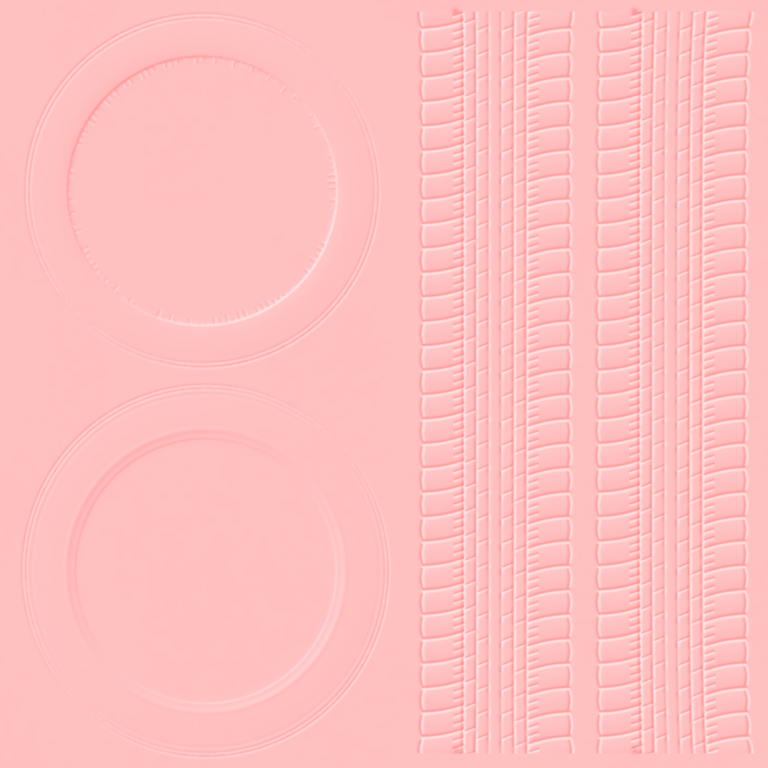
Give the GLSL for this texture map, as a WebGL 2 fragment shader.

```glsl
#version 300 es
precision highp float;

uniform vec2 u_resolution;
out vec4 fragColor;

#define BASE_TINT 0.752
#define LINE_WIDTH 0.0017
#define TREAD_PITCH 0.0318
#define TREAD_PHASE 0.6129
#define TREAD_DEPTH 0.17
#define SHOULDER_START 0.0410
#define SHOULDER_WIDTH 0.0554
#define RIB_START 0.0082
#define RIB_SPACING 0.0163
#define RIM_TICKS 130.0
#define GRAIN 0.007

const vec2 LIT_SIDE = vec2(0.7071, -0.7071);

float hash(float n) {
    return fract(sin(n * 91.345) * 4758.547);
}

float hash2(vec2 p) {
    return hash(p.x + 57.31 * hash(p.y));
}

float valueNoise(vec2 p) {
    vec2 i = floor(p), f = fract(p);
    f = f * f * (3.0 - 2.0 * f);
    return mix(mix(hash2(i), hash2(i + vec2(1, 0)), f.x),
               mix(hash2(i + vec2(0, 1)), hash2(i + vec2(1, 1)), f.x), f.y);
}

// Groove: one wall dark, the other lit
float groove(float s, float w) {
    float t = s / w;
    return t * exp(0.5 - 0.5 * t * t);
}

// Single sloping wall
float wall(float s, float w) {
    return exp(-s * s / (w * w));
}

float band(float x, float lo, float hi) {
    float e = 0.0012;
    return smoothstep(lo - e, lo + e, x) * (1.0 - smoothstep(hi - e, hi + e, x));
}

// Signed distance to the nearest of evenly spaced lines
float repeatDist(float x, float period) {
    return (fract(x / period + 0.5) - 0.5) * period;
}

// Tread strip: both halves are the same shape turned by 180 degrees
float tread(vec2 p, float centerX) {
    float ends = pow(abs(2.0 * p.y - 1.0), 14.0);
    float x = (p.x - centerX) / (1.0 + 0.05 * ends);
    float side = x < 0.0 ? -1.0 : 1.0;
    float ax = abs(x);
    float y = p.y - TREAD_PHASE;
    float across = (ax - SHOULDER_START) / SHOULDER_WIDTH;
    float shade = 0.0;

    // Curved shoulder grooves with soft flanks, and the short cuts between them
    float bend = 1.0 - clamp(across, 0.0, 1.0);
    float curveY = y + side * 0.010 * bend * bend;
    float lateral = repeatDist(curveY, TREAD_PITCH);
    float cut = repeatDist(curveY, TREAD_PITCH / 3.0);
    float shoulder = band(ax, SHOULDER_START, SHOULDER_START + SHOULDER_WIDTH);
    shade -= (0.66 * groove(lateral, LINE_WIDTH) + 0.10 * groove(lateral, 0.0060)) * shoulder;
    shade -= 0.6 * groove(cut, LINE_WIDTH * 0.9) * band(ax, SHOULDER_START, SHOULDER_START + 0.0145)
           * smoothstep(0.003, 0.006, abs(lateral));

    // Outer border, broken at each lateral groove
    float wave = 0.0009 * cos(6.2832 * y / TREAD_PITCH);
    float border = ax - SHOULDER_START - SHOULDER_WIDTH + 0.0006 + wave;
    shade += 0.6 * side * groove(border, LINE_WIDTH) * smoothstep(0.001, 0.005, abs(lateral));

    // Lengthwise grooves with slanted cuts across the ribs
    float ribX = x + 0.0013;
    float ribSide = ribX < 0.0 ? -1.0 : 1.0;
    float ribAx = abs(ribX);
    for (int i = 0; i < 3; i++) {
        float k = float(i);
        float edge = RIB_START + k * RIB_SPACING;
        float slant = y - 0.4 * ribX + TREAD_PITCH * (0.5 * k + 0.2 * ribSide);
        float sipe = repeatDist(slant, TREAD_PITCH);
        float dash = smoothstep(0.002, 0.006, abs(sipe + 0.004));
        float strength = i == 0 ? mix(0.7, 0.38, dash) : mix(0.45, 0.72, dash);
        shade += strength * ribSide * groove(ribAx - edge, LINE_WIDTH);
        if (i < 2) {
            shade -= 0.55 * groove(sipe, LINE_WIDTH * 0.85) * band(ribAx, edge + 0.001, edge + RIB_SPACING - 0.001);
        }
    }
    shade *= TREAD_DEPTH * band(p.y, 0.019, 0.985);

    // Small notches at both ends
    vec2 notch = vec2(x + 0.051, abs(p.y - 0.5045) - 0.481);
    return shade - 0.14 * exp(-dot(notch, notch) / 0.000018);
}

// Faint speckle that keeps a thin rim visible where it runs along the light
float rimSpeckle(vec2 p, float s) {
    return 0.05 * (valueNoise(p * 260.0) - 0.45) * wall(s, 0.0035);
}

// Flat ring with a crisp recess and small radial nicks
float upperRing(vec2 p) {
    float r = length(p);
    float facing = dot(p / max(r, 0.001), LIT_SIDE);
    float shade = 0.070 * groove(r - 0.2300, 0.0014) + 0.060 * groove(r - 0.2245, 0.0014);
    shade += 0.115 * wall(r - 0.1752, 0.0019) + 0.022 * wall(r - 0.179, 0.009);
    shade -= 0.008 * wall(r - 0.215, 0.012);
    shade *= facing;

    float turn = (atan(p.y, p.x) / 6.2832 + 0.5) * RIM_TICKS;
    float id = floor(turn);
    float reach = 0.003 + 0.008 * hash(id + 3.0);
    float arc = (fract(turn) - 0.5) * 6.2832 * r / RIM_TICKS;
    float present = step(0.45, hash(id)) * band(r, 0.174 - reach, 0.174);
    shade += 0.045 * present * groove(arc, 0.0014);
    return shade + rimSpeckle(p, r - 0.1735) + 0.6 * rimSpeckle(p, r - 0.2275);
}

// Dished ring with a soft inner channel between two thin rims
float lowerRing(vec2 p) {
    float facing = dot(p / max(length(p), 0.001), LIT_SIDE);
    float r = length(p * vec2(1.0, 0.985));
    float shade = 0.070 * groove(r - 0.2385, 0.0014) + 0.060 * groove(r - 0.2335, 0.0014);
    shade += 0.025 * groove(r - 0.2270, 0.0018);
    shade += 0.045 * wall(r - 0.1790, 0.0034) + 0.060 * wall(r - 0.1698, 0.0018);
    shade += 0.018 * wall(r - 0.1740, 0.0090);
    shade -= 0.026 * wall(r - 0.1840, 0.0026) + 0.006 * wall(r - 0.215, 0.014);
    return shade * facing + 0.6 * rimSpeckle(p, r - 0.2360);
}

void main() {
    vec2 p = gl_FragCoord.xy / u_resolution;
    float bow = 0.005 * pow(abs(2.0 * p.y - 1.0), 5.0);

    float shade = upperRing(p - vec2(0.2635, 0.7515));
    shade += lowerRing(p - vec2(0.2680, 0.2565));
    shade += p.x < 0.7617 ? tread(p, 0.6458) : tread(p, 0.8748 + bow);
    shade += GRAIN * (0.5 * valueNoise(p * 9.0) + 0.5 * valueNoise(p * 90.0) - 0.5);

    float tint = BASE_TINT + clamp(shade, -0.15, 0.13);
    fragColor = vec4(1.0, tint, tint, 1.0);
}
```
